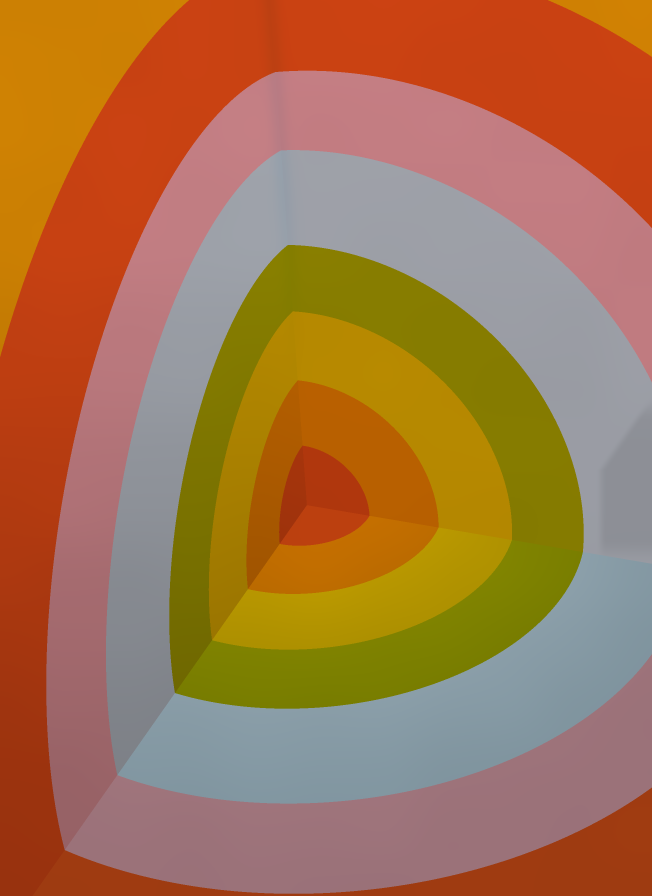
Reproduce this background procedurally as a WebGL 2 fragment shader.

```glsl
#version 300 es
precision highp float;

uniform vec2 u_resolution;
out vec4 outColor;

// Lengths are fractions of the canvas height.
const vec2 CORNER = vec2(0.3425, 0.4362);

// Seams between walls: direction in xy, perspective growth in z.
const vec3 SEAM_UP = vec3(-0.0281, 0.3867, 0.20);
const vec3 SEAM_RIGHT = vec3(0.4063, -0.0690, 0.2125);
const vec3 SEAM_FRONT = vec3(-0.1719, -0.2448, 0.364);

const int RINGS = 7;
const float RADII[RINGS] = float[](0.166, 0.336, 0.503, 0.653, 0.850, 1.0, 1.195);
const vec3 PAINT[RINGS + 1] = vec3[](
    vec3(0.70, 0.22, 0.05),   // core red
    vec3(0.73, 0.38, 0.00),   // orange
    vec3(0.72, 0.54, 0.00),   // yellow
    vec3(0.53, 0.49, 0.00),   // olive
    vec3(0.61, 0.62, 0.65),   // pale blue
    vec3(0.75, 0.48, 0.50),   // pink
    vec3(0.77, 0.25, 0.07),   // red
    vec3(0.79, 0.49, 0.01));  // amber

float cross2(vec2 a, vec2 b) {
    return a.x * b.y - a.y * b.x;
}

float hash(vec2 p) {
    return fract(sin(dot(p, vec2(127.1, 311.7))) * 43758.5453);
}

float valueNoise(vec2 p) {
    vec2 cell = floor(p);
    vec2 f = fract(p);
    f = f * f * (3.0 - 2.0 * f);
    float low = mix(hash(cell), hash(cell + vec2(1, 0)), f.x);
    float high = mix(hash(cell + vec2(0, 1)), hash(cell + vec2(1, 1)), f.x);
    return mix(low, high, f.y);
}

// Undo the perspective of a wall spanned by two seams.
float wallRadius(vec2 d, vec3 seamA, vec3 seamB) {
    vec2 a = seamA.xy + seamA.z * d;
    vec2 b = seamB.xy + seamB.z * d;
    return length(vec2(cross2(d, b), cross2(a, d)) / cross2(a, b));
}

bool isBetween(vec2 d, vec2 a, vec2 b) {
    return cross2(d, a) >= 0.0 && cross2(d, b) <= 0.0;
}

vec3 ringPaint(float radius) {
    int ring = 0;
    for (int i = 0; i < RINGS; i++) ring += int(step(RADII[i], radius));
    return PAINT[ring];
}

// Soft shade on the pale band beside the right edge.
float sideShade(vec2 p) {
    float slant = smoothstep(0.0, 0.012, p.x - 0.665 - 0.7 * max(p.y - 0.475, 0.0));
    return slant * smoothstep(0.37, 0.40, p.y) * (1.0 - smoothstep(0.53, 0.56, p.y));
}

vec3 paintedCorner(vec2 p) {
    vec2 d = p - CORNER;
    float radius;
    vec3 light;
    if (isBetween(d, SEAM_UP.xy, SEAM_RIGHT.xy)) {
        // Right wall
        radius = wallRadius(d, SEAM_UP, SEAM_RIGHT);
        light = vec3(mix(0.94, 1.03, p.y) - 0.08 * sideShade(p));
    } else if (isBetween(d, SEAM_RIGHT.xy, SEAM_FRONT.xy)) {
        // Floor
        radius = wallRadius(d, SEAM_RIGHT, SEAM_FRONT);
        light = mix(vec3(1.05, 1.14, 1.15), vec3(0.81, 0.93, 0.95), smoothstep(0.1, 1.0, radius));
    } else {
        // Left wall
        radius = wallRadius(d, SEAM_FRONT, SEAM_UP);
        light = vec3(0.99, 1.0, 1.0) * mix(0.79, 1.03, smoothstep(0.0, 0.85, p.y));
    }
    return ringPaint(radius) * light;
}

// Faint cool crease along the upper seam.
float creaseGlow(vec2 d) {
    float offset = cross2(d, normalize(SEAM_UP.xy));
    return exp(-pow(offset / 0.010, 2.0)) * smoothstep(0.1, 0.4, d.y);
}

void main() {
    const int SAMPLES = 3;
    vec3 color = vec3(0.0);
    for (int i = 0; i < SAMPLES * SAMPLES; i++) {
        vec2 jitter = (vec2(i % SAMPLES, i / SAMPLES) + 0.5) / float(SAMPLES) - 0.5;
        color += paintedCorner((gl_FragCoord.xy + jitter) / u_resolution.y);
    }
    color /= float(SAMPLES * SAMPLES);

    // Crease and uneven plaster
    vec2 p = gl_FragCoord.xy / u_resolution.y;
    color *= 1.0 - creaseGlow(p - CORNER) * vec3(0.06, 0.02, 0.0);
    color *= 0.99 + 0.02 * valueNoise(p * 14.0);
    outColor = vec4(color, 1.0);
}
```
